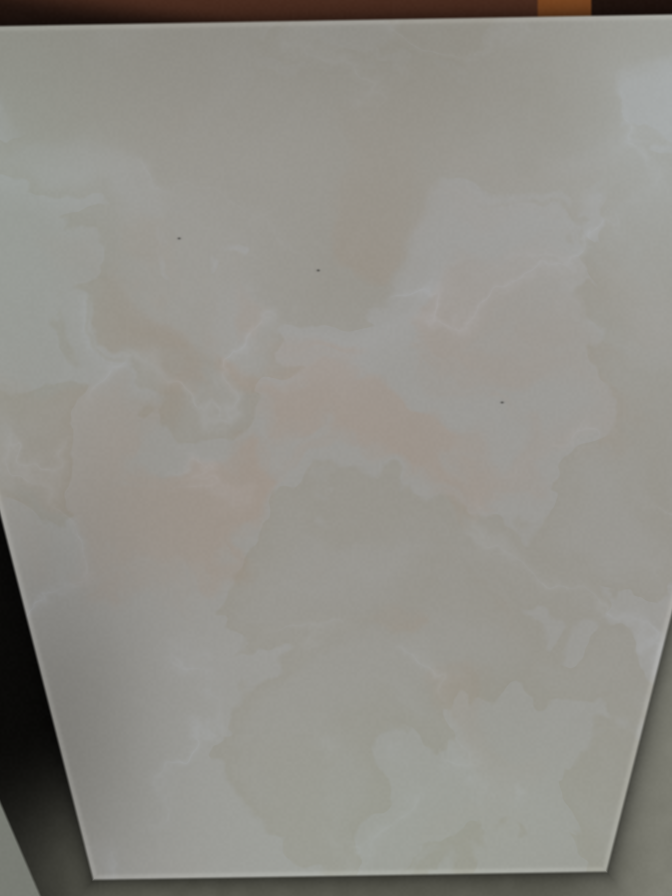
Write a WebGL 2 fragment shader that draws this texture.

```glsl
#version 300 es
precision highp float;
// A pale polished stone slab leaning in a dim room, cut out by four half-planes.
// Its clouding comes from domain-warped noise: beige patches with one crisp rim,
// peach stains near the middle and bluish veils, under a soft uneven light.

#define STONE vec3(0.605, 0.600, 0.584)
#define BEIGE vec3(-0.022, -0.030, -0.050)
#define PEACH vec3(0.012, -0.024, -0.046)
#define VEIL vec3(0.030, 0.036, 0.050)
#define FLOOR_TONE vec3(0.37, 0.37, 0.33)
#define DARK vec3(0.040, 0.038, 0.032)
#define CLOUD_SCALE 5.0
#define WARP 0.11
#define GRAIN 0.010
#define EDGE_BLUR 0.0022

uniform vec2 u_resolution;
out vec4 fragColor;

float hash(vec2 p) {
    vec3 h = fract(p.xyx * vec3(0.1031, 0.1030, 0.0973));
    h += dot(h, h.yzx + 33.33);
    return fract((h.x + h.y) * h.z);
}

float noise(vec2 p) {
    vec2 i = floor(p), f = fract(p);
    f = f * f * f * (f * (f * 6.0 - 15.0) + 10.0);
    return mix(mix(hash(i), hash(i + vec2(1, 0)), f.x),
               mix(hash(i + vec2(0, 1)), hash(i + vec2(1, 1)), f.x), f.y);
}

float fbm(vec2 p) {
    float sum = 0.0, amp = 0.5;
    for (int i = 0; i < 5; i++) {
        sum += amp * noise(p);
        p = mat2(1.6, 1.2, -1.2, 1.6) * p + 17.3;
        amp *= 0.5;
    }
    return sum;
}

// Signed distance to the line a-b, positive on its left
float leftOf(vec2 p, vec2 a, vec2 b) {
    vec2 d = normalize(b - a);
    return d.x * (p.y - a.y) - d.y * (p.x - a.x);
}

float cover(float d) { return smoothstep(-EDGE_BLUR, EDGE_BLUR, d); }

float glow(vec2 p, vec2 center, vec2 size) {
    vec2 d = (p - center) / size;
    return exp(-dot(d, d));
}

// Crisp at the rim, fading towards the inside
float rimmedPatch(float field, float level) {
    return smoothstep(level, level + 0.025, field)
         * (1.0 - 0.6 * smoothstep(level, level + 0.22, field));
}

vec3 stone(vec2 p) {
    vec2 warp = vec2(fbm(p * 6.0 + 3.1), fbm(p * 6.0 + 41.7)) - 0.5;
    vec2 q = p + WARP * warp * 2.0;
    vec2 flow = mat2(0.94, 0.34, -0.34, 0.94) * q * vec2(0.8, 1.25);
    float middle = glow(p, vec2(0.36, 0.46), vec2(0.32, 0.27));

    // Large beige field at the top, narrowing downwards to a ragged V
    float wedge = min(leftOf(q, vec2(0.02, 0.90), vec2(0.37, 0.64)),
                      leftOf(q, vec2(0.40, 0.65), vec2(0.73, 0.93)));
    float field = smoothstep(-0.012, 0.018, wedge) * (1.0 - 0.5 * smoothstep(0.0, 0.25, wedge));
    float flank = exp(-pow((wedge + 0.05) / 0.06, 2.0));

    float patches = rimmedPatch(fbm(flow * CLOUD_SCALE + 8.0), 0.50);
    float stains = smoothstep(0.48, 0.66, fbm(flow * CLOUD_SCALE * 1.6 + 23.0));
    float ridge = abs(fbm(flow * CLOUD_SCALE * 1.1 + 57.0) - 0.48);
    float wisps = exp(-ridge * 32.0) * smoothstep(0.30, 0.62, fbm(p * 8.0 + 71.0));
    float clouds = fbm(q * 4.0 + 90.0) - 0.48;

    vec3 col = STONE + VEIL * clouds * 0.8;
    col += BEIGE * (0.6 * field + 0.65 * patches * (1.0 - field));
    col += PEACH * stains * middle * 0.9;
    col += VEIL * (0.9 * wisps * (1.0 - 0.8 * field) + 0.45 * flank);
    return col;
}

// Uneven daylight: cool on the right, dim at the lower left
vec3 lit(vec3 col, vec2 p) {
    col += vec3(0.030, 0.045, 0.050) * glow(p, vec2(0.78, 0.88), vec2(0.16, 0.28));
    col += vec3(0.010, 0.026, 0.014) * glow(p, vec2(0.50, 0.06), vec2(0.30, 0.16));
    col += vec3(-0.006, 0.014, 0.010) * glow(p, vec2(0.0, 0.76), vec2(0.12, 0.25));
    col -= 0.11 * glow(p, vec2(0.05, 0.18), vec2(0.11, 0.24));
    return col - vec3(0.035, 0.034, 0.036) * smoothstep(0.80, 1.0, p.y) * (1.0 - smoothstep(0.35, 0.75, p.x));
}

vec3 room(vec2 p) {
    // Floor, brighter to the right, and the black gap on the left
    vec3 col = FLOOR_TONE + 0.12 * smoothstep(0.60, 0.75, p.x) + 0.02 * (noise(p * 60.0) - 0.5);
    float gap = smoothstep(0.02, 0.20, p.y + 0.3 * (0.06 - p.x)) * (1.0 - smoothstep(0.10, 0.16, p.x));
    col = mix(col * mix(0.45, 1.0, smoothstep(0.0, 0.14, p.x)), DARK, gap);
    col = mix(col, vec3(0.47, 0.48, 0.45), cover(-leftOf(p, vec2(0.045, 0.0), vec2(0.0, 0.105))) * 0.0
            + cover(leftOf(p, vec2(0.045, 0.0), vec2(0.0, 0.105))));
    // Wooden strip behind the top edge, dark at both ends
    vec3 wood = mix(vec3(0.30, 0.18, 0.13), vec3(0.50, 0.29, 0.14), cover(p.x - 0.60));
    float ends = max(1.0 - smoothstep(0.05, 0.30, p.x + 6.0 * (p.y - 0.98)), cover(p.x - 0.66));
    wood = mix(wood, vec3(0.13, 0.08, 0.06), ends);
    return mix(col, wood, step(0.9, p.y));
}

void main() {
    vec2 p = gl_FragCoord.xy / u_resolution * vec2(0.75, 1.0);
    vec2 lowLeft = vec2(0.104, 0.018), lowRight = vec2(0.677, 0.027);
    float sides = min(leftOf(p, lowRight, vec2(0.75, 0.316)), leftOf(p, vec2(0.0, 0.427), lowLeft));
    float inside = min(min(sides, leftOf(p, lowLeft, lowRight)), leftOf(p, vec2(0.75, 0.984), vec2(0.0, 0.971)));

    vec3 slab = lit(stone(p), p);
    slab += 0.05 * exp(-pow((inside - 0.003) / 0.003, 2.0));
    for (int i = 0; i < 3; i++) {
        vec2 spot = vec2(0.15, 0.25) + vec2(0.45, 0.55) * vec2(hash(vec2(i, 5)), hash(vec2(i, 9)));
        slab *= 1.0 - 0.35 * glow(p, spot, vec2(0.002, 0.0015));
    }
    vec3 outside = room(p) * (1.0 - 0.45 * exp(-max(-inside, 0.0) * 90.0));
    vec3 col = mix(outside, slab, cover(inside));
    col += GRAIN * (noise(p * 330.0) - 0.5);
    fragColor = vec4(col, 1.0);
}
```
